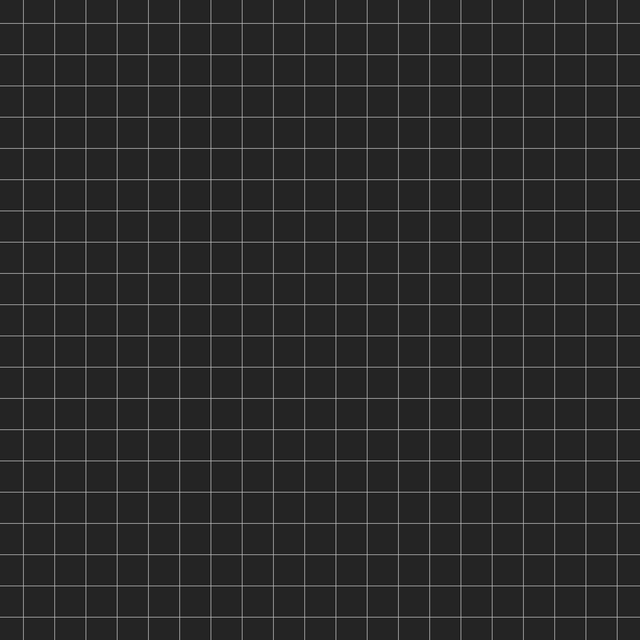
This pattern is drawn by a Shadertoy shader. Its source:

```glsl
// Thin pale square grid on a flat charcoal ground.
// Each axis repeats with fract; a windowed-sinc pixel filter is integrated
// across the line width, so hairlines stay crisp at any canvas size.

#define CELLS 20.48          // grid cells along the canvas height
#define LINE_PHASE 0.75      // first line from the top left, in cells
#define LINE_WIDTH 0.02      // line width, in cells
#define FILTER_RADIUS 3.0    // filter reach, in pixels
#define FILTER_STEPS 8       // samples across one line
#define GROUND_COLOR vec3(0.141)
#define LINE_COLOR vec3(0.75)

const float PI = 3.14159;

vec2 sinc(vec2 x) {
    vec2 a = max(abs(x) * PI, vec2(0.0001));
    return sin(a) / a;
}

// Lanczos weight per axis at an offset in pixels
vec2 lanczos(vec2 x) {
    vec2 inside = 1.0 - step(vec2(FILTER_RADIUS), abs(x));
    return sinc(x) * sinc(x / FILTER_RADIUS) * inside;
}

// Filtered coverage of the vertical (x) and horizontal (y) lines
vec2 lineCoverage(vec2 cell, float pixel) {
    vec2 offset = fract(cell - LINE_PHASE + 0.5) - 0.5;
    vec2 sum = vec2(0.0);
    for (int i = 0; i < FILTER_STEPS; i++) {
        float t = (float(i) + 0.5) / float(FILTER_STEPS) - 0.5;
        sum += lanczos((offset - t * LINE_WIDTH) / pixel);
    }
    return sum * LINE_WIDTH / (pixel * float(FILTER_STEPS));
}

void mainImage(out vec4 fragColor, in vec2 fragCoord) {
    // Cell coordinates, measured from the top left corner
    float pixel = CELLS / iResolution.y;
    vec2 cell = vec2(fragCoord.x, iResolution.y - fragCoord.y) * pixel;

    // Union of both line families
    vec2 coverage = lineCoverage(cell, pixel);
    float grid = 1.0 - (1.0 - coverage.x) * (1.0 - coverage.y);

    vec3 color = mix(GROUND_COLOR, LINE_COLOR, grid);
    fragColor = vec4(clamp(color, 0.0, 1.0), 1.0);
}
```
